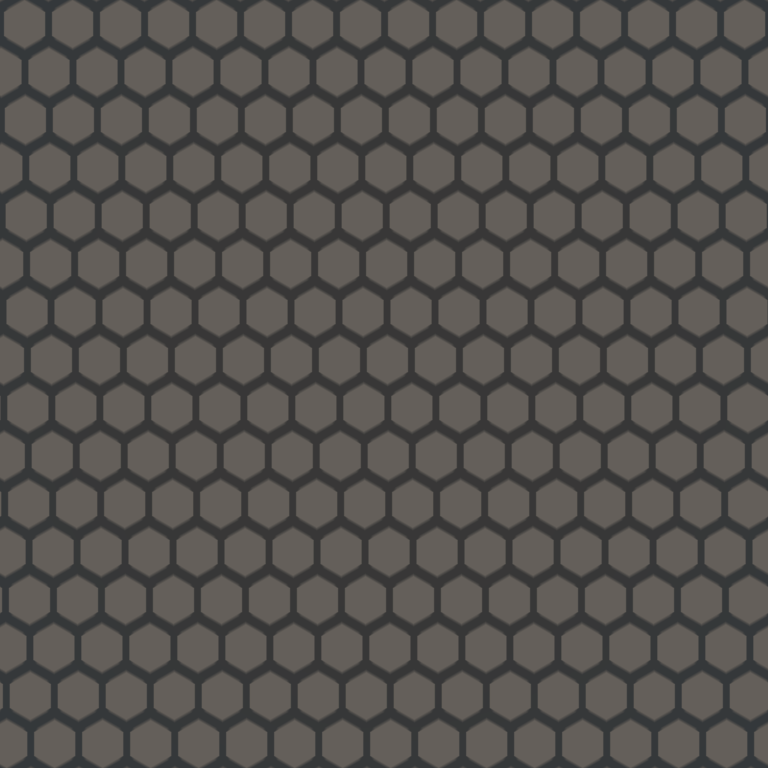
Write a Shadertoy shader that draws this pattern.

```glsl
// Staggered rows of grey-brown hexagonal tiles with dark joints and soft slanted rims.

const float REPEATS    = 16.0;    // tiles across and rows down
const float ROW_ORIGIN = 0.64;    // centre of the first tile in odd rows, in pitches
const float ROW_DRIFT  = -0.0085; // sideways creep per row, in pitches
const float TILE_RADIUS = 0.428;  // half width of a tile, in pitches
const float CORE_WIDTH = 0.062;   // half width of the dark joint, in pitches
const float RIM_WIDTH  = 0.132;   // where the soft rim reaches full strength
const vec3 TILE_COLOR  = vec3(0.394, 0.374, 0.352);
const vec3 RIM_COLOR   = vec3(0.335, 0.322, 0.308);
const vec3 JOINT_COLOR = vec3(0.218, 0.216, 0.214);
const vec3 COOL_COLOR  = vec3(0.205, 0.220, 0.230); // joint tint towards the border

// Hexagonal radius with the points up and down.
float hexRadius(vec2 p) {
    p = abs(p);
    return max(p.x, dot(p, vec2(0.5, 0.8660254)));
}

// Hexagonal distances to the nearest and second nearest tile centres.
vec2 nearestTiles(vec2 p) {
    vec2 nearest = vec2(10.0);
    float baseRow = floor(p.y);
    for (int j = -1; j <= 1; j++) {
        float row = baseRow + float(j);
        float stagger = 0.5 * (1.0 - mod(row, 2.0));
        float offset = ROW_ORIGIN + stagger + ROW_DRIFT * row;
        float x = fract(p.x - offset + 0.5) - 0.5;
        float y = p.y - row - 0.5;
        for (int i = -1; i <= 1; i++) {
            float d = hexRadius(vec2(x - float(i), y));
            nearest.y = min(nearest.y, max(nearest.x, d));
            nearest.x = min(nearest.x, d);
        }
    }
    return nearest;
}

void mainImage(out vec4 fragColor, in vec2 fragCoord) {
    vec2 uv = fragCoord / iResolution.y;
    float pixel = REPEATS / iResolution.y;

    vec2 d = nearestTiles(uv * REPEATS);
    float wall = 0.5 * (d.y - d.x);

    // Joint, slightly cooler away from the centre
    float border = smoothstep(0.25, 0.7, length(uv - 0.5));
    vec3 color = mix(JOINT_COLOR, COOL_COLOR, border);

    // Soft rim filling the wider slanted gaps
    color = mix(color, RIM_COLOR, smoothstep(CORE_WIDTH, RIM_WIDTH, wall));

    // Flat tile face
    float face = 1.0 - smoothstep(-pixel, pixel, d.x - TILE_RADIUS);
    color = mix(color, TILE_COLOR, face);

    fragColor = vec4(color, 1.0);
}
```
